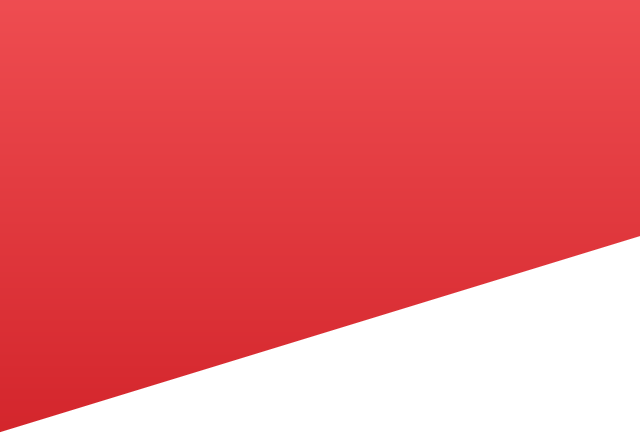
This background is drawn by a Shadertoy shader. Its source:

```glsl
const vec3 CORAL = vec3(0.935, 0.300, 0.316);
const vec3 CRIMSON = vec3(0.828, 0.145, 0.170);
const vec3 WHITE = vec3(1.0);

// Signed distance to the line through a and b, positive on its left
float lineDistance(vec2 p, vec2 a, vec2 b) {
    vec2 along = normalize(b - a);
    return dot(p - a, vec2(-along.y, along.x));
}

// Coverage of the positive side, softened over one pixel
float coverage(float dist, float pixel) {
    return clamp(dist / pixel + 0.5, 0.0, 1.0);
}

vec3 verticalGradient(float height, vec3 low, vec3 high) {
    return mix(low, high, clamp(height, 0.0, 1.0));
}

void mainImage(out vec4 fragColor, in vec2 fragCoord) {
    // Canvas units: height is 1, width is the aspect ratio
    float pixel = 1.0 / iResolution.y;
    float aspect = iResolution.x * pixel;
    vec2 p = fragCoord * pixel;

    // Slanted lower edge of the red field
    vec2 edgeLeft = vec2(0.0, 0.0133);
    vec2 edgeRight = vec2(aspect, 0.461);
    float redMask = coverage(lineDistance(p, edgeLeft, edgeRight), pixel);

    vec3 red = verticalGradient(p.y, CRIMSON, CORAL);
    fragColor = vec4(mix(WHITE, red, redMask), 1.0);
}
```
